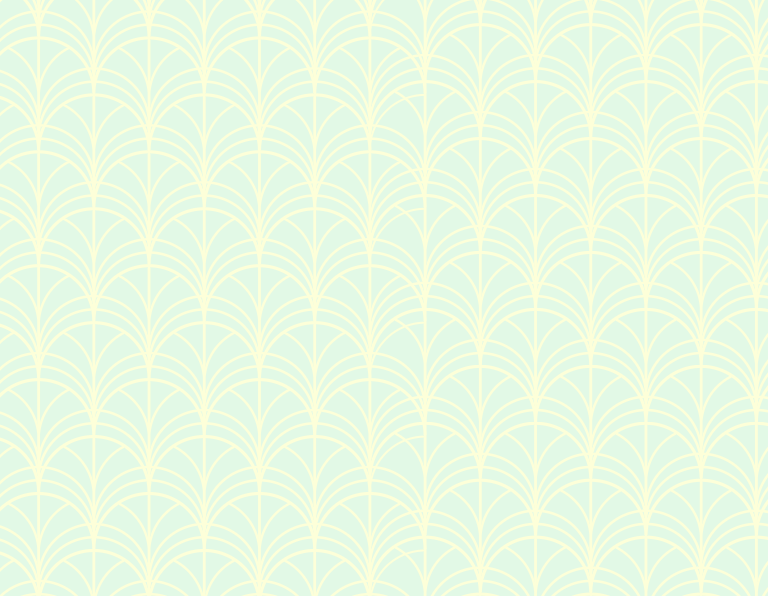
Reproduce this pattern procedurally as a Shadertoy shader.

```glsl
// Pale art-deco scallops: half-drop columns of fans, each with three stacked
// arches, two curved spokes and a stem. Each line is a circle distance, repeated
// by column and row; one seam lifts the columns to its right by a small step.

// Lengths are fractions of the canvas height.
const float COLUMN_STEP  = 0.09264;
const float ROW_STEP     = 0.1911;
const vec2  FIRST_CENTRE = vec2(0.0648, 0.8437);
const float RADIUS       = COLUMN_STEP;
const float ARCH_GAP     = 0.0222;
const float SPOKE_DROP   = 0.0067;
const float SEAM_COLUMN  = 7.0;
const float SEAM_LIFT    = 0.0223;

const float BOLD_WIDTH   = 0.0053;
const float ARCH_WIDTH   = 0.0043;
const float SPOKE_WIDTH  = 0.0041;
const float STEM_WIDTH   = 0.0047;
const float SEAM_WIDTH   = 0.0034;

const vec3 MINT  = vec3(0.888, 0.976, 0.900);
const vec3 CREAM = vec3(0.992, 1.000, 0.850);

// Antialiased coverage of a line at the given distance from its centre.
float stroke(float dist, float width) {
    float pixel = 1.0 / iResolution.y;
    return clamp((0.5 * width - abs(dist)) / pixel + 0.5, 0.0, 1.0);
}

// Height within one row, centred on zero.
float wrapRow(float y) {
    return y - ROW_STEP * floor(y / ROW_STEP + 0.5);
}

// Upper half of a circle, repeated down its column.
float arch(float dx, float y, float width) {
    float dy = wrapRow(y);
    return stroke(length(vec2(dx, dy)) - RADIUS, width) * step(0.0, dy);
}

// Mirrored spokes, clipped by the lowest arch of their own fan.
float spokes(float dx, float y) {
    vec2 d = vec2(abs(dx), wrapRow(y));
    float curve = length(vec2(d.x - COLUMN_STEP, d.y + SPOKE_DROP)) - RADIUS;
    float inside = step(length(d), RADIUS) * step(-SPOKE_DROP, d.y);
    return stroke(curve, SPOKE_WIDTH) * inside;
}

float fanColumn(vec2 p, float column) {
    float dx = p.x - FIRST_CENTRE.x - column * COLUMN_STEP;
    float y = p.y - FIRST_CENTRE.y + 0.5 * ROW_STEP * mod(column, 2.0);
    float lifted = y - SEAM_LIFT * step(SEAM_COLUMN - 0.5, column);

    float ink = max(stroke(dx, STEM_WIDTH), spokes(dx, lifted));
    for (int i = 0; i < 3; i++) {
        float width = i == 0 ? BOLD_WIDTH : ARCH_WIDTH;
        ink = max(ink, arch(dx, lifted - float(i) * ARCH_GAP, width));
    }

    // A fine unlifted half arch marks the seam.
    if (abs(column - SEAM_COLUMN) < 0.5 && dx < 0.0)
        ink = max(ink, arch(dx, y, SEAM_WIDTH));
    return ink;
}

void mainImage(out vec4 fragColor, in vec2 fragCoord) {
    vec2 p = fragCoord / iResolution.y;
    float nearest = floor((p.x - FIRST_CENTRE.x) / COLUMN_STEP + 0.5);

    // Arches reach into the neighbouring columns.
    float ink = 0.0;
    for (int i = -1; i <= 1; i++)
        ink = max(ink, fanColumn(p, nearest + float(i)));

    fragColor = vec4(mix(MINT, CREAM, ink), 1.0);
}
```
